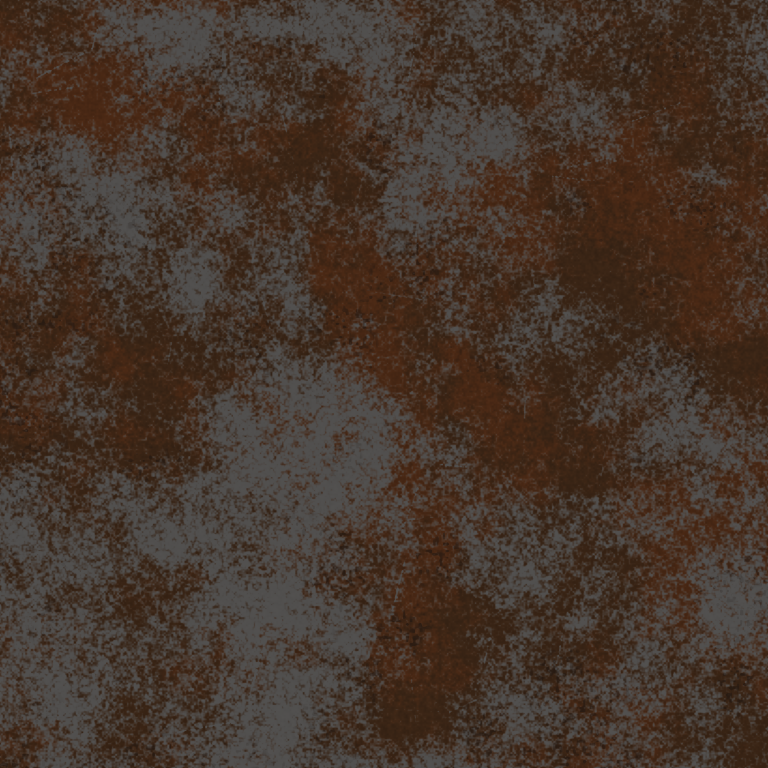
Write a Shadertoy shader that draws this texture.

```glsl
// Dark rusted steel: worn grey patches breaking through brown and orange rust.

const vec3 DARK_RUST = vec3(0.226, 0.143, 0.083);
const vec3 ORANGE_RUST = vec3(0.288, 0.157, 0.080);
const vec3 BARE_METAL = vec3(0.315, 0.309, 0.304);
const vec3 PIT_BLACK = vec3(0.120, 0.085, 0.065);
const int SCRATCH_COUNT = 56;

// Integer hash of a lattice cell, giving 0..1
float hash(vec2 cell, uint seed) {
    uvec2 q = uvec2(ivec2(cell)) * uvec2(1597334673u, 3812015801u);
    uint h = (q.x ^ q.y ^ (seed * 2654435769u)) * 1597334673u;
    h = (h ^ (h >> 15)) * 2246822519u;
    h ^= h >> 13;
    return float(h >> 8) / 16777216.0;
}

float valueNoise(vec2 p, uint seed) {
    vec2 cell = floor(p);
    vec2 f = fract(p);
    f = f * f * (3.0 - 2.0 * f);
    float low = mix(hash(cell, seed), hash(cell + vec2(1, 0), seed), f.x);
    float high = mix(hash(cell + vec2(0, 1), seed), hash(cell + vec2(1, 1), seed), f.x);
    return mix(low, high, f.y);
}

// Layered noise; each octave is turned to hide the lattice
float fbm(vec2 p, int octaves, float gain, uint seed) {
    const mat2 turn = mat2(0.8, 0.6, -0.6, 0.8);
    float sum = 0.0, total = 0.0, weight = 1.0;
    for (int i = 0; i < octaves; i++) {
        p = turn * p * 2.03 + 7.3;
        sum += weight * valueNoise(p, seed + uint(i));
        total += weight;
        weight *= gain;
    }
    return sum / total;
}

float segmentDistance(vec2 p, vec2 center, vec2 dir, float halfLength) {
    vec2 d = p - center;
    return length(d - dir * clamp(dot(d, dir), -halfLength, halfLength));
}

// Fine scattered scratches, mostly upright, some lying nearly flat
float scratches(vec2 uv, float width) {
    float marks = 0.0;
    for (int i = 0; i < SCRATCH_COUNT; i++) {
        vec2 id = vec2(float(i), 3.0);
        vec2 center = vec2(hash(id, 61u), hash(id, 62u));
        float angle = 1.57 + 0.7 * (hash(id, 63u) - 0.5);
        angle -= 1.4 * step(0.65, hash(id, 64u));
        float halfLength = mix(0.012, 0.045, hash(id, 65u));
        float d = segmentDistance(uv, center, vec2(cos(angle), sin(angle)), halfLength);
        float strength = mix(0.3, 1.0, hash(id, 66u));
        marks = max(marks, strength * (1.0 - smoothstep(0.2 * width, width, d)));
    }
    return marks;
}

vec3 rustColor(vec2 uv, float grain) {
    float tone = fbm(uv * 3.0 + 13.0, 6, 0.72, 21u);
    float weave = valueNoise(uv * vec2(45.0, 290.0), 31u)
                + valueNoise(uv * vec2(290.0, 45.0), 32u) - 1.0;
    float orange = smoothstep(0.40, 0.66, tone + 0.03 * weave + 0.16 * (grain - 0.5));
    vec3 rust = mix(DARK_RUST, ORANGE_RUST, orange);
    return rust * (1.0 + 0.24 * (grain - 0.5) + 0.03 * weave);
}

void mainImage(out vec4 fragColor, in vec2 fragCoord) {
    vec2 uv = fragCoord / min(iResolution.x, iResolution.y);

    // Speckle that frays every patch edge
    float grain = 0.55 * valueNoise(uv * 215.0, 41u)
                + 0.45 * valueNoise(uv * 410.0 + 5.0, 42u);

    // Broad wear plus speckle and scratches decides how much metal shows
    float wear = fbm(uv * 3.9 + 2.0, 6, 0.68, 1u);
    float exposure = 1.75 * (wear - 0.5) + 0.85 * (grain - 0.5);
    exposure += 0.26 * scratches(uv, 0.0018) * smoothstep(0.2, 0.6, grain);
    float metalMask = smoothstep(-0.22, 0.39, exposure);

    // Tiny dark pits, gathered in a few places
    float pitArea = smoothstep(0.58, 0.74, fbm(uv * 5.0 + 31.0, 4, 0.55, 51u));
    float pits = pitArea * smoothstep(0.58, 0.85, valueNoise(uv * 230.0, 55u));

    vec3 metal = BARE_METAL * (1.0 + 0.06 * (grain - 0.5));
    vec3 color = mix(rustColor(uv, grain), metal, metalMask);
    color = mix(color, PIT_BLACK, 0.6 * pits * (1.0 - 0.7 * metalMask));
    fragColor = vec4(color, 1.0);
}
```
